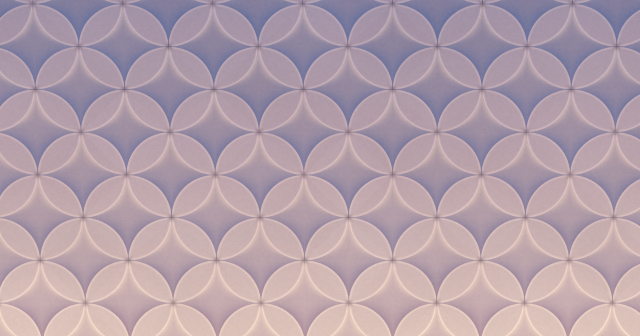
Reproduce this pattern procedurally as a Shadertoy shader.

```glsl
// Relief of overlapping circles: raised petals around sunken four-point stars.
// A checkerboard of unit circles gives one signed distance to the petal edge;
// warm light from below and blue shadow above the petals are shaded from it.

float hash(vec2 p) {
    p = fract(p * vec2(0.1031, 0.1137));
    p += dot(p, p.yx + 33.33);
    return fract((p.x + p.y) * p.x * 91.7);
}

float noise(vec2 p) {
    vec2 i = floor(p), f = fract(p);
    f = f * f * (3.0 - 2.0 * f);
    return mix(mix(hash(i), hash(i + vec2(1, 0)), f.x),
               mix(hash(i + vec2(0, 1)), hash(i + 1.0), f.x), f.y);
}

// Three-stop vertical gradient
vec3 ramp(vec3 bottom, vec3 middle, vec3 top, float t) {
    return t < 0.5 ? mix(bottom, middle, t * 2.0) : mix(middle, top, t * 2.0 - 1.0);
}

void mainImage(out vec4 fragColor, in vec2 fragCoord) {
    vec2 p = (fragCoord - 0.5 * iResolution.xy) / iResolution.y;
    float height = fragCoord.y / iResolution.y;

    // Grid in circle radii, slightly wider toward the top
    vec2 grid = vec2((p.x - 0.24) / (0.1321 + 0.0035 * p.y) + 7.18,
                     (p.y - 0.361) / 0.1272);
    float pixel = 1.0 / (0.13 * iResolution.y);

    // Offset from the nearest circle centre, where column + row is odd
    vec2 diagonal = (vec2(grid.x + grid.y, grid.x - grid.y) - 1.0) * 0.5;
    vec2 cell = floor(diagonal + 0.5);
    vec2 c = diagonal - cell;
    vec2 local = vec2(c.x + c.y, c.x - c.y);

    // Negative on petals, positive in stars
    float edge = length(abs(local) - 1.0) - 1.0;
    float outside = max(edge, 0.0);
    float above = smoothstep(-0.1, 0.4, local.y);
    float below = smoothstep(0.4, -0.35, local.y);

    // Sunken star: blue shadow at the lower sides, warm glow under the top
    vec3 star = ramp(vec3(0.83, 0.72, 0.71), vec3(0.67, 0.59, 0.64),
                     vec3(0.53, 0.50, 0.61), height);
    vec3 shadow = ramp(vec3(0.68, 0.57, 0.62), vec3(0.49, 0.48, 0.62),
                       vec3(0.40, 0.44, 0.61), height);
    vec3 glow = ramp(vec3(0.93, 0.83, 0.75), vec3(0.84, 0.73, 0.70),
                     vec3(0.74, 0.66, 0.68), height);
    star = mix(star, shadow, below * exp(-outside * 4.5));
    star = mix(star, glow, 0.85 * above * exp(-outside * 13.0));

    // Raised petal with a thin pale rim, brightest on its lower edge
    vec3 petal = ramp(vec3(0.87, 0.77, 0.73), vec3(0.735, 0.64, 0.67),
                      vec3(0.63, 0.57, 0.65), height);
    float rim = exp(-pow((edge + 0.025) / 0.024, 2.0));
    petal += vec3(0.11, 0.10, 0.075) * rim * mix(0.55, 1.0, above);
    petal += 0.012 * (hash(cell + 41.0) - 0.5);

    vec3 color = mix(petal, star, smoothstep(-0.6 * pixel, 0.6 * pixel, edge));

    // Dark pinch where four petal tips meet
    vec2 tip = vec2(1.0 - max(abs(local.x), abs(local.y)),
                    min(abs(local.x), abs(local.y)));
    float pinch = exp(-dot(tip, tip) / 0.006);
    color = mix(color, color * vec3(0.74, 0.72, 0.76), pinch);

    // Soft unevenness and fine plaster grain
    color += 0.016 * (noise(p * 5.0 + 20.0) - 0.5);
    color += 0.018 * (noise(p * 210.0 + 400.0) - 0.5);
    fragColor = vec4(color, 1.0);
}
```
